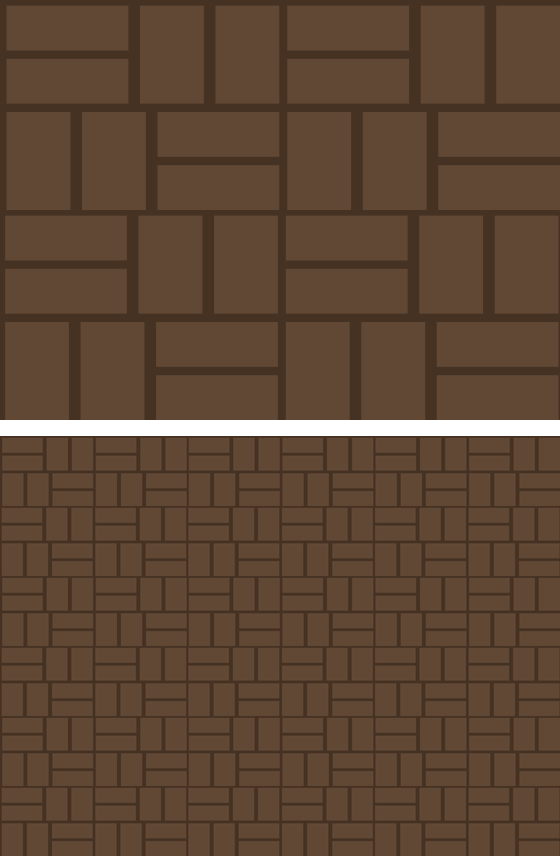
Top, the tile; bottom, the same tile 3 across and 3 down.
This pattern is drawn by a WebGL 2 fragment shader. Its source:

```glsl
#version 300 es
precision highp float;
// Basket-weave paving: pairs of flat bricks alternate with pairs of upright
// ones, mirrored on every other course. Each repeat is a box-distance pattern
// in units of canvas height, nudged slightly sideways by its column and row.

#define REPEATS vec2(2.0, 2.0)         // whole repeats across and down
#define CANVAS vec2(4.0 / 3.0, 1.0)    // canvas size in design units
#define FLAT_BRICK vec2(0.2899, 0.1066)
#define UPRIGHT_BRICK vec2(0.1519, 0.2333)
#define JOINT vec2(0.0278, 0.0200)     // mortar width between bricks
#define MARGIN 0.0122                  // mortar left of the first repeat
#define DRIFT vec2(0.00174, 0.00347)   // sideways nudge per column and row
#define BRICK_COLOR vec3(0.380, 0.282, 0.208)
#define MORTAR_COLOR vec3(0.275, 0.196, 0.139)

uniform vec2 u_resolution;
out vec4 fragColor;

// Coverage of the nearest brick in a grid of "count" bricks starting at 0.
float brickGrid(vec2 p, vec2 size, vec2 count, vec2 pixel) {
    vec2 pitch = size + JOINT;
    vec2 index = clamp(floor((p + 0.5 * JOINT) / pitch), vec2(0.0), count - 1.0);
    vec2 edge = abs(p - index * pitch - 0.5 * size) - 0.5 * size;
    vec2 cover = clamp(0.5 - edge / pixel, 0.0, 1.0);
    return cover.x * cover.y;
}

// One repeat: two courses, the lower one mirrored left to right.
float basketWeave(vec2 p, vec2 pixel) {
    float coursePitch = UPRIGHT_BRICK.y + JOINT.y;
    float courseWidth = FLAT_BRICK.x + 2.0 * (UPRIGHT_BRICK.x + JOINT.x);
    float upper = step(coursePitch - 0.5 * JOINT.y, p.y);
    p.y -= upper * coursePitch;
    p.x = mix(courseWidth - p.x, p.x, upper);

    // Flat pair first, then the upright pair
    float uprightStart = FLAT_BRICK.x + JOINT.x;
    if (p.x < uprightStart - 0.5 * JOINT.x) {
        return brickGrid(p, FLAT_BRICK, vec2(1.0, 2.0), pixel);
    }
    p.x -= uprightStart;
    return brickGrid(p, UPRIGHT_BRICK, vec2(2.0, 1.0), pixel);
}

void main() {
    vec2 grid = gl_FragCoord.xy / u_resolution * REPEATS;
    vec2 cell = mod(floor(grid), REPEATS);
    vec2 local = fract(grid) * CANVAS / REPEATS;
    local.x -= MARGIN + dot(cell, DRIFT);

    float brick = basketWeave(local, CANVAS / u_resolution);
    fragColor = vec4(mix(MORTAR_COLOR, BRICK_COLOR, brick), 1.0);
}
```
